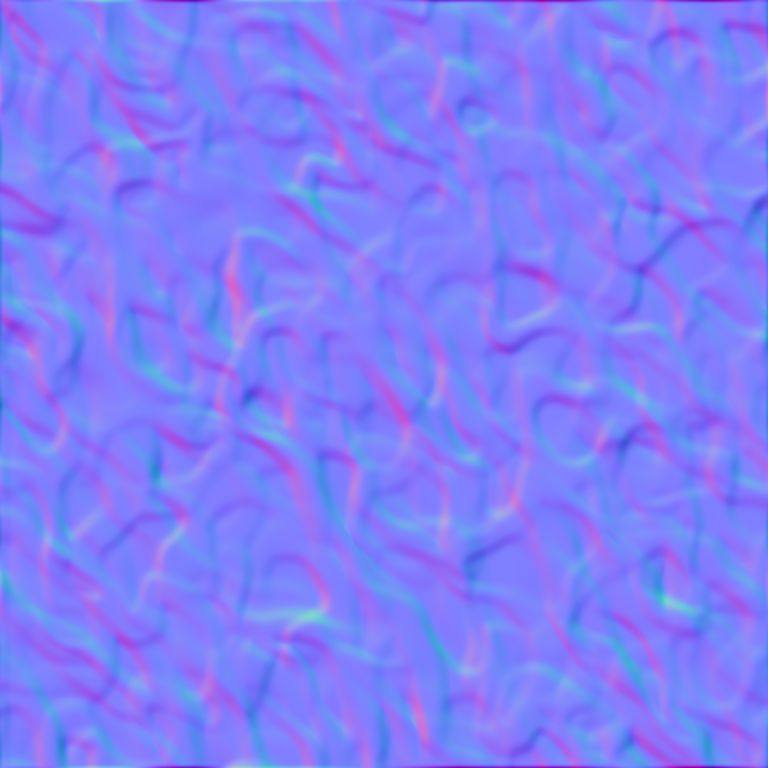
This texture map is drawn by a WebGL 1 fragment shader. Its source:

```glsl
precision highp float;
// Tangent-space normal map of a softly wrinkled surface (green points down).
// Each layer is a warped, diagonally stretched noise field; two of its contours
// become the rising and falling flanks of narrow, winding ridges.

uniform vec2 u_resolution;

vec2 hash2(vec2 p) {
  vec3 q = fract(p.xyx * vec3(0.1031, 0.1030, 0.0973));
  q += dot(q, q.yzx + 33.33);
  return fract((q.xx + q.yz) * q.zy);
}

vec2 latticeGradient(vec2 cell) {
  float angle = 6.2832 * hash2(cell + 71.0).x;
  return vec2(cos(angle), sin(angle));
}

// Gradient noise, roughly -0.7 to 0.7
float noise(vec2 p) {
  vec2 i = floor(p), f = p - i;
  vec2 u = f * f * f * (f * (f * 6.0 - 15.0) + 10.0);
  vec2 e = vec2(1.0, 0.0);
  float a = dot(latticeGradient(i), f);
  float b = dot(latticeGradient(i + e.xy), f - e.xy);
  float c = dot(latticeGradient(i + e.yx), f - e.yx);
  float d = dot(latticeGradient(i + 1.0), f - 1.0);
  return mix(mix(a, b, u.x), mix(c, d, u.x), u.y);
}

// Noise stretched along the down-right diagonal, bent by a finer warp
float wrinkleField(vec2 p, float layer) {
  vec2 seed = vec2(17.3, 31.7) * (layer + 1.0);
  p += 0.027 * vec2(noise(p * 12.0 + seed), noise(p * 12.0 + seed + 53.0));
  vec2 q = vec2(dot(p, vec2(0.86, 0.51)), dot(p, vec2(0.51, -0.86)));
  q *= (8.5 + 1.2 * layer) * vec2(1.0, 0.36 + 0.1 * layer);
  return noise(q + seed * 1.7);
}

// Slope of one flank at signed distance d, with uneven strength and width
float flank(vec2 p, float d, float seed) {
  float presence = smoothstep(-0.4, 0.5, noise(p * 7.5 + seed));
  float x = d / mix(0.0085, 0.0068, presence);
  float strength = 0.07 + 0.21 * presence + 0.14 * pow(presence, 4.0);
  return strength * exp(-x * x);
}

// Opposite slopes across two contours of the field form a ridge
vec2 wrinkleSlope(vec2 p, float layer) {
  const float stepSize = 0.002;
  float f = wrinkleField(p, layer);
  vec2 grad = vec2(wrinkleField(p + vec2(stepSize, 0.0), layer) - f,
                   wrinkleField(p + vec2(0.0, stepSize), layer) - f) / stepSize;
  float steepness = length(grad) + 1.2;
  float rise = flank(p, (f + 0.14) / steepness, 9.1 * layer + 4.0);
  float fall = flank(p, (f - 0.16) / steepness, 9.1 * layer + 47.0);
  return grad / steepness * (rise - fall);
}

// Thin, uneven bevel along the four borders
vec2 borderSlope(vec2 p) {
  vec2 nearEdge = min(p, 1.0 - p);
  vec2 rim = exp(-pow(nearEdge / 0.003, vec2(2.0)));
  vec2 sway = vec2(noise(vec2(p.y * 9.0, 3.4)), noise(vec2(p.x * 9.0, 8.6)));
  vec2 slope = rim * (sway * 1.5 + vec2(-0.25, 0.25));
  slope.x -= 0.13 * exp(-pow((p.x - 0.009) / 0.006, 2.0))
           * smoothstep(0.6, 0.35, p.y);
  return slope;
}

void main() {
  vec2 p = gl_FragCoord.xy / u_resolution;

  // Faint undulation under the wrinkles
  vec2 slope = 0.06 * vec2(noise(p * 16.0 + 5.2), noise(p * 16.0 + 40.7));
  for (int i = 0; i < 4; i++) slope += wrinkleSlope(p, float(i));
  slope += borderSlope(p);

  // Encode the slope; blue falls off with tilt
  float tilt = length(slope);
  vec3 color = vec3(0.5 + 0.5 * slope.x,
                    0.5 - 0.5 * slope.y,
                    1.0 - 0.14 * tilt - 0.2 * tilt * tilt);
  gl_FragColor = vec4(clamp(color, 0.0, 1.0), 1.0);
}
```
